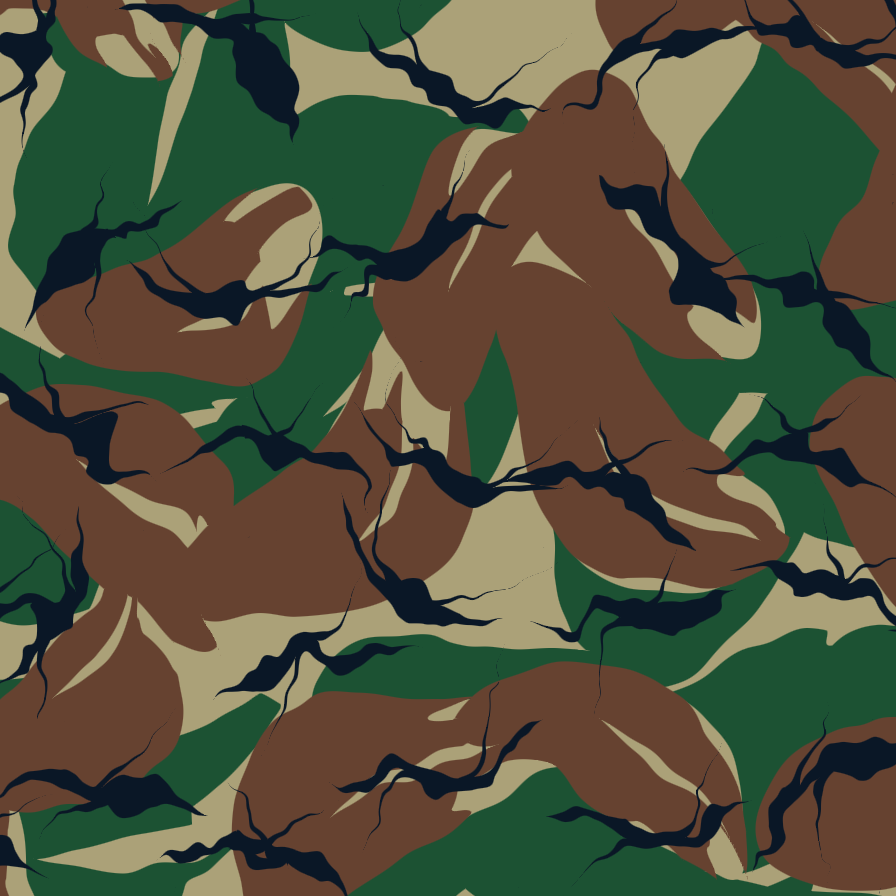
This pattern is drawn by a WebGL 2 fragment shader. Its source:

```glsl
#version 300 es
precision highp float;
// Brush-stroke camouflage: green and brown dabs on sand, with dark branching twigs on top.

#define GREEN_CELLS 3.0
#define BROWN_CELLS 3.4
#define TWIG_CELLS 5.0
#define GREEN_SIZE vec2(0.72, 0.42)
#define BROWN_SIZE vec2(0.69, 0.31)
#define TWIG_HALF_LENGTH 0.6
#define FRAY 0.85
#define BEND 1.5
#define SPREAD 2.6
#define JITTER 0.6

uniform vec2 u_resolution;
out vec4 fragColor;

const vec3 SAND  = vec3(0.67, 0.63, 0.47);
const vec3 GREEN = vec3(0.11, 0.32, 0.20);
const vec3 BROWN = vec3(0.40, 0.26, 0.19);
const vec3 DARK  = vec3(0.04, 0.09, 0.15);
const float FAR = 0.2;

float hash(vec2 p) {
  return fract(sin(dot(p, vec2(127.1, 311.7))) * 43758.5453);
}

vec4 hash4(vec2 p) {
  return vec4(hash(p), hash(p + 17.3), hash(p + 41.7), hash(p + 73.9));
}

float noise(vec2 p) {
  vec2 i = floor(p), f = fract(p);
  f *= f * (3.0 - 2.0 * f);
  return mix(mix(hash(i), hash(i + vec2(1, 0)), f.x),
             mix(hash(i + vec2(0, 1)), hash(i + vec2(1, 1)), f.x), f.y);
}

vec2 warp(vec2 p, float frequency, float amount) {
  vec2 q = p * frequency;
  return p + amount * (vec2(noise(q + 5.2), noise(q + 61.8)) - 0.5);
}

// Coordinates along and across a randomly placed, turned and bent stroke
vec2 strokeSpace(vec2 q, vec2 cell, vec4 r) {
  vec2 s = q - cell - 0.5 - JITTER * (r.xy - 0.5);
  float a = (r.z - 0.5) * SPREAD;
  s = mat2(cos(a), -sin(a), sin(a), cos(a)) * s;
  s.y += (r.w - 0.5) * BEND * s.x * s.x;
  return s;
}

// Rounded dabs with one end split into fingers, and a slit along the body
float brushLayer(vec2 p, float cells, vec2 size, float fray, float seed) {
  vec2 q = p * cells;
  float d = FAR;
  for (int y = -1; y <= 1; y++)
  for (int x = -1; x <= 1; x++) {
    vec2 cell = floor(q) + vec2(x, y);
    vec4 r = hash4(cell + seed);
    vec2 uv = strokeSpace(q, cell, r) / (size * mix(0.85, 1.15, fract(r.x * 13.0)));
    float streak = noise(vec2(uv.y * 3.6 + r.w * 50.0, uv.x * 0.8 + r.z * 30.0));
    float split = smoothstep(0.4, 0.75, streak) * smoothstep(-0.1, 1.0, uv.x);
    float dab = length(uv + vec2(fray * split, 0.0)) - 1.0;
    float along = (uv.x - 0.3) / 0.65;
    float slitCenter = r.y - 0.5 + 0.3 * (streak - 0.5);
    float slit = 0.18 * fray * (1.0 - along * along) - 0.06 - abs(uv.y - slitCenter);
    d = min(d, max(dab, slit));
  }
  return d;
}

// Ragged, tapering twigs with two side shoots
float twigLayer(vec2 p, float seed) {
  vec2 q = p * TWIG_CELLS;
  float d = FAR;
  for (int y = -1; y <= 1; y++)
  for (int x = -1; x <= 1; x++) {
    vec2 cell = floor(q) + vec2(x, y);
    vec4 r = hash4(cell + seed);
    vec2 s = strokeSpace(q, cell, r);
    s.y += 0.2 * (noise(vec2(s.x * 5.0, r.x * 40.0)) - 0.5);
    float u = s.x / TWIG_HALF_LENGTH;
    float swell = noise(vec2(s.x * 6.0, r.y * 40.0));
    d = min(d, abs(s.y) - (1.0 - u * u) * (0.025 + 0.14 * swell * swell));
    for (float side = -1.0; side < 2.0; side += 2.0) {
      float t = (side * s.x + 0.3 * (r.w - 0.3)) / 0.42;
      float rise = (r.z > 0.5 ? side : 1.0) * 0.24 * t * (0.4 + t);
      d = min(d, max(abs(s.y - rise) - 0.04 * (1.0 - t), -0.42 * t));
    }
  }
  return d;
}

vec3 paint(vec3 under, vec3 ink, float d) {
  return mix(under, ink, clamp(0.5 - d / max(fwidth(d), 1e-5), 0.0, 1.0));
}

void main() {
  vec2 p = gl_FragCoord.xy / min(u_resolution.x, u_resolution.y);
  vec2 soft = warp(warp(p, 7.0, 0.06), 24.0, 0.012);
  vec2 ragged = warp(warp(p, 14.0, 0.025), 55.0, 0.011);

  vec3 color = paint(SAND, GREEN, brushLayer(soft, GREEN_CELLS, GREEN_SIZE, FRAY, 3.0));
  // Bare sand under the brown dabs shows through their splits
  color = paint(color, SAND, brushLayer(soft, BROWN_CELLS, BROWN_SIZE * 0.97, 0.0, 29.0));
  color = paint(color, BROWN, brushLayer(soft, BROWN_CELLS, BROWN_SIZE, FRAY, 29.0));
  color = paint(color, DARK, twigLayer(ragged, 57.0));
  fragColor = vec4(color, 1.0);
}
```
